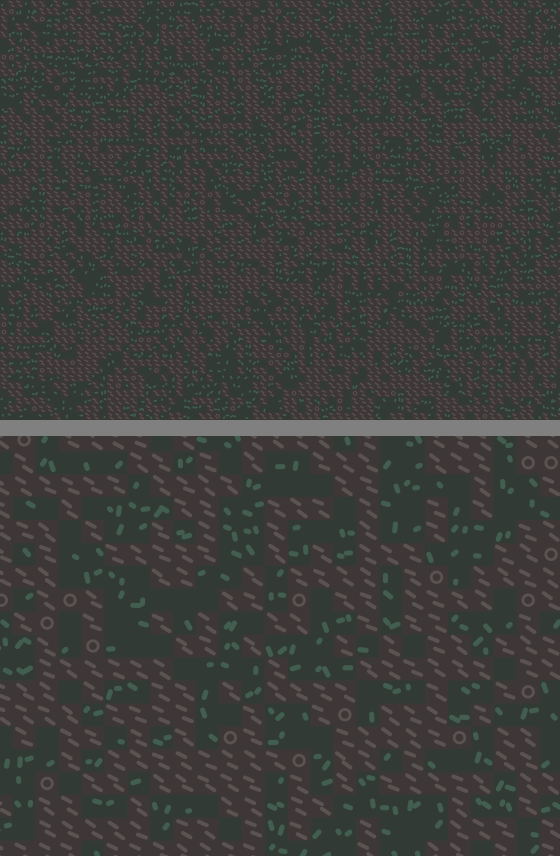
Top, the full canvas; bottom, a detail of the centre.
Write a Shadertoy shader that draws this texture.

```glsl
float hash(vec2 p) {
    return fract(sin(dot(p, vec2(127.1, 311.7))) * 43758.5453);
}

// Distance to a round-ended stroke centred on the origin
float stroke(vec2 p, float angle, float halfLength, float radius) {
    vec2 dir = vec2(cos(angle), sin(angle));
    float along = clamp(dot(p, dir), -halfLength, halfLength);
    return length(p - dir * along) - radius;
}

// Brown cell: two slanted dashes, now and then a small ring
vec3 brownCell(vec2 cell, vec2 local, float blur) {
    float d = 1.0;
    if (hash(cell + 7.3) < 0.06) {
        d = abs(length(local - 0.5) - 0.23) - 0.06;
    } else {
        for (float i = 0.0; i < 2.0; i++) {
            vec2 jitter = vec2(hash(cell + 11.0 + i), hash(cell + 23.0 + i)) - 0.5;
            vec2 centre = vec2(0.36 + 0.28 * i, 0.74 - 0.48 * i) + jitter * 0.12;
            float angle = -0.5 + 0.3 * (hash(cell + 31.0 + i) - 0.5);
            d = min(d, stroke(local - centre, angle, 0.19, 0.085));
        }
    }
    return mix(vec3(0.238, 0.219, 0.217), vec3(0.355, 0.325, 0.32), smoothstep(blur, -blur, d));
}

// Green cell: up to two leaf flecks lying in any direction
vec3 greenCell(vec2 cell, vec2 local, float blur) {
    float d = 1.0;
    for (float i = 0.0; i < 2.0; i++) {
        vec2 seed = cell + 41.0 + i * 13.0;
        if (hash(seed) < 0.55) {
            vec2 jitter = vec2(hash(seed + 2.1), hash(seed + 4.7)) - 0.5;
            vec2 centre = vec2(0.3 + 0.4 * i, 0.5) + jitter * vec2(0.2, 0.5);
            float angle = 3.14159 * hash(seed + 6.9);
            d = min(d, stroke(local - centre, angle, 0.04 + 0.12 * hash(seed + 8.3), 0.11));
        }
    }
    return mix(vec3(0.198, 0.227, 0.209), vec3(0.26, 0.37, 0.315), smoothstep(blur, -blur, d));
}

vec3 weave(vec2 p, float blur) {
    vec2 cell = floor(p);
    vec2 local = p - cell;

    // Tall blocks bias the choice so that cells gather in vertical runs
    float block = hash(vec2(cell.x, floor(cell.y / 3.0 + hash(cell.xx))) + 91.0);
    float choice = mix(hash(cell), block, 0.4);
    return choice > 0.48 ? brownCell(cell, local, blur) : greenCell(cell, local, blur);
}

void mainImage(out vec4 fragColor, in vec2 fragCoord) {
    float cellsPerPixel = 55.0 / iResolution.y;
    vec3 color = vec3(0.0);

    // Average a 3 x 3 grid of samples to smooth all edges
    for (int y = -1; y <= 1; y++) {
        for (int x = -1; x <= 1; x++) {
            vec2 p = (fragCoord + vec2(x, y) / 3.0) * cellsPerPixel;
            color += weave(p, 0.3 * cellsPerPixel) / 9.0;
        }
    }
    fragColor = vec4(color, 1.0);
}
```
